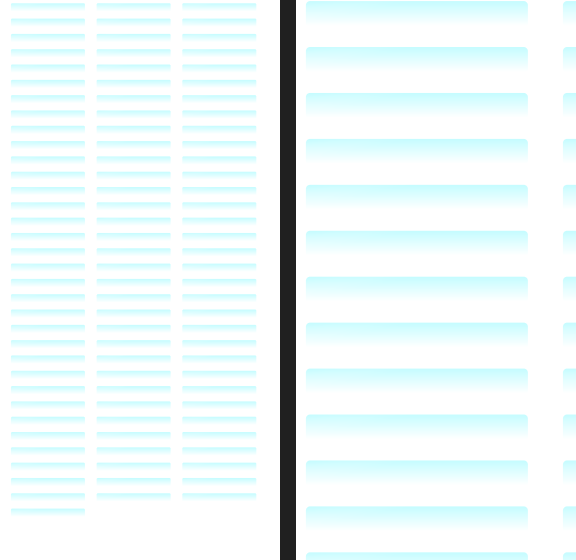
Left: the whole. Right: its middle third, enlarged.
Give the GLSL for this pattern, as a Shadertoy shader.

```glsl
// Three columns of pale cyan bars that fade downward into white, the last row unfinished.

const float COLUMNS = 3.0;
const float BAR_COUNT = 100.0;                   // 33 full rows and one extra bar
const vec2 CANVAS = vec2(1.0, 2.0);              // lengths are in canvas widths
const vec2 FIRST_CORNER = vec2(0.0391, 0.0117);  // upper left of the first bar
const vec2 PITCH = vec2(0.306, 0.054688);
const vec2 BAR_SIZE = vec2(0.2643, 0.0312);
const float CORNER_RADIUS = 0.005;
const float FADE_LENGTH = 0.0294;
const float SHEEN = 0.10;                        // strength of the slanted highlight
const vec3 PAPER = vec3(1.0);
const vec3 CYAN = vec3(0.77, 0.988, 1.0);

float roundedBox(vec2 p, vec2 halfSize, float radius) {
    vec2 q = abs(p) - halfSize + radius;
    return length(max(q, 0.0)) + min(max(q.x, q.y), 0.0) - radius;
}

// Soft highlight on the left, bounded by a diagonal
float sheen(vec2 t) {
    float diagonal = t.x + 0.55 * t.y;
    return smoothstep(0.0, 0.2, diagonal) * (1.0 - smoothstep(0.3, 0.5, diagonal));
}

void mainImage(out vec4 fragColor, in vec2 fragCoord) {
    // Measure downward from the upper left
    vec2 uv = fragCoord / iResolution.xy;
    vec2 p = vec2(uv.x, 1.0 - uv.y) * CANVAS;
    float pixel = max(CANVAS.x / iResolution.x, CANVAS.y / iResolution.y);

    // Nearest bar and its reading-order index
    vec2 fromFirst = p - FIRST_CORNER - 0.5 * BAR_SIZE;
    vec2 cell = floor(fromFirst / PITCH + 0.5);
    vec2 local = fromFirst - cell * PITCH;
    float index = cell.y * COLUMNS + cell.x;
    bool present = cell.x >= 0.0 && cell.x < COLUMNS && cell.y >= 0.0 && index < BAR_COUNT;

    // Bar coverage and vertical fade
    float edge = roundedBox(local, 0.5 * BAR_SIZE, CORNER_RADIUS);
    float coverage = present ? clamp(0.5 - edge / pixel, 0.0, 1.0) : 0.0;
    vec2 inBar = local + 0.5 * BAR_SIZE;
    float tint = clamp(1.0 - inBar.y / FADE_LENGTH, 0.0, 1.0);
    tint *= 1.0 - SHEEN * sheen(inBar / BAR_SIZE);

    fragColor = vec4(mix(PAPER, CYAN, tint * coverage), 1.0);
}
```
